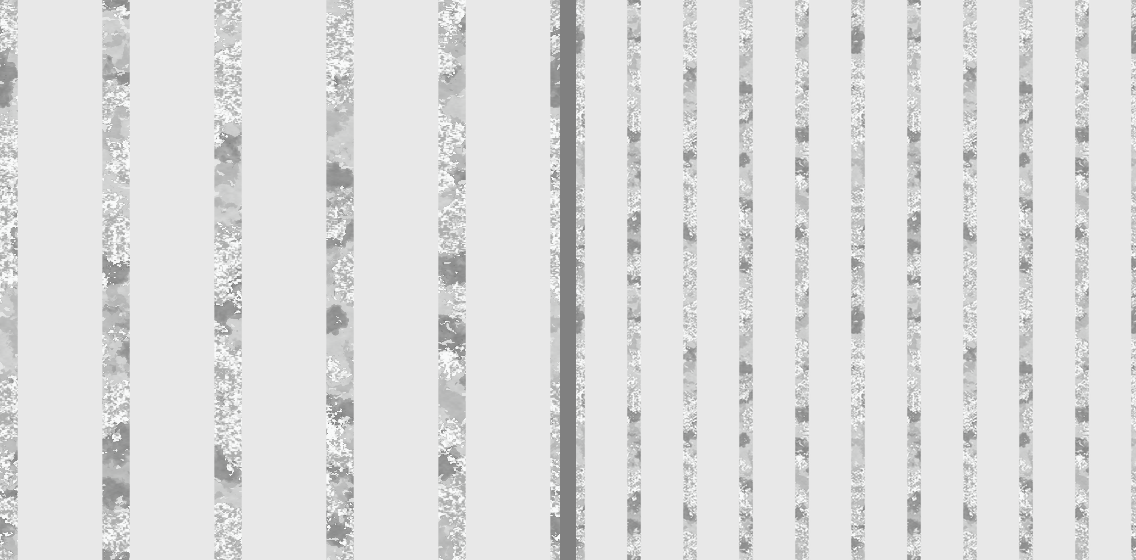
Left, the tile; right, the same tile 2 across and 2 down.
Give the GLSL for this pattern, as a Shadertoy shader.

```glsl
// Five upright stripes of weathered, flaking plaster on a plain pale ground.
// Wrapping value noise is layered into stains, dark patches and white flakes;
// all frequencies are whole numbers, so the canvas tiles on both axes.

const float STRIPES = 5.0;
const float PHASE = 0.036;        // stripe centre, in stripe periods
const float HALF_WIDTH = 0.0247;  // in canvas widths
const vec3 GROUND = vec3(0.91);

float hash(vec2 cell, float seed) {
    return fract(sin(dot(cell, vec2(127.1, 311.7)) + seed * 74.7) * 43758.5453);
}

// Value noise that wraps after "freq" cells over the unit square
float wrapNoise(vec2 uv, vec2 freq, float seed) {
    vec2 p = uv * freq;
    vec2 cell = floor(p);
    vec2 f = p - cell;
    f = f * f * (3.0 - 2.0 * f);
    vec2 a = mod(cell, freq);
    vec2 b = mod(cell + 1.0, freq);
    float low = mix(hash(a, seed), hash(vec2(b.x, a.y), seed), f.x);
    float high = mix(hash(vec2(a.x, b.y), seed), hash(b, seed), f.x);
    return mix(low, high, f.y);
}

float fbm(vec2 uv, vec2 freq, int octaves, float gain, float seed) {
    float sum = 0.0, total = 0.0, amp = 1.0;
    for (int i = 0; i < octaves; i++) {
        sum += amp * wrapNoise(uv, freq, seed + float(i));
        total += amp;
        amp *= gain;
        freq *= 2.0;
    }
    return sum / total;
}

// Soft threshold
float above(float value, float level, float softness) {
    return smoothstep(level - softness, level + softness, value);
}

vec3 plaster(vec2 uv) {
    // Ragged outlines from a small domain warp
    vec2 warp = vec2(fbm(uv, vec2(45.0), 4, 0.6, 11.0),
                     fbm(uv, vec2(45.0), 4, 0.6, 23.0)) - 0.5;
    vec2 q = uv + 0.02 * warp;

    // Smooth coat with stains and fine mottling
    float stain = fbm(q, vec2(22.0, 26.0), 5, 0.6, 31.0);
    float mottle = fbm(uv, vec2(70.0, 100.0), 3, 0.7, 43.0) - 0.5;
    float tone = mix(0.73, 0.81, above(stain, 0.48, 0.03)) + 0.09 * mottle;

    // Dark exposed patches with crisp, crumbling borders
    float bare = fbm(q, vec2(15.0, 19.0), 5, 0.6, 57.0);
    float darkTone = mix(0.66, 0.58, above(bare, 0.57, 0.04)) + 0.14 * mottle;
    tone = mix(tone, darkTone, above(bare, 0.517, 0.010));

    // Flakes gathered in lacy clusters, each with a thin shadow
    float grain = fbm(uv, vec2(190.0, 230.0), 2, 0.9, 71.0);
    float cluster = fbm(q, vec2(14.0, 17.0), 5, 0.62, 83.0) + 0.16 * (grain - 0.5);
    float flaked = above(cluster, 0.515, 0.014);
    float shadow = above(cluster, 0.497, 0.010) * (1.0 - flaked);
    tone -= 0.07 * shadow;

    // Grainy flake surface: fine pits between bright crumbs
    float worn = fbm(q, vec2(36.0, 44.0), 3, 0.6, 97.0) - 0.5;
    float flakeTone = mix(0.68, 0.98, above(grain + 0.5 * worn, 0.49, 0.24));
    tone = mix(tone, flakeTone, flaked);

    // Thin horizontal chips
    float chip = fbm(q, vec2(70.0, 140.0), 2, 0.6, 109.0);
    tone = mix(tone, 0.92, 0.8 * above(chip, 0.76, 0.03));

    return tone * vec3(0.998, 1.002, 1.0);
}

// Distance from the nearest stripe centre, in canvas widths
float stripeDistance(float x) {
    return abs(fract(x * STRIPES - PHASE + 0.5) - 0.5) / STRIPES;
}

void mainImage(out vec4 fragColor, in vec2 fragCoord) {
    vec2 uv = fragCoord / iResolution.xy;
    float pixel = 1.0 / iResolution.x;
    float edge = stripeDistance(uv.x) - HALF_WIDTH;
    float cover = clamp(0.5 - edge / pixel, 0.0, 1.0);

    // Slightly paler rim along each stripe
    float rim = 0.25 * smoothstep(-0.0015, 0.0, edge);
    vec3 stripe = mix(plaster(uv), GROUND, rim);
    fragColor = vec4(mix(GROUND, stripe, cover), 1.0);
}
```
